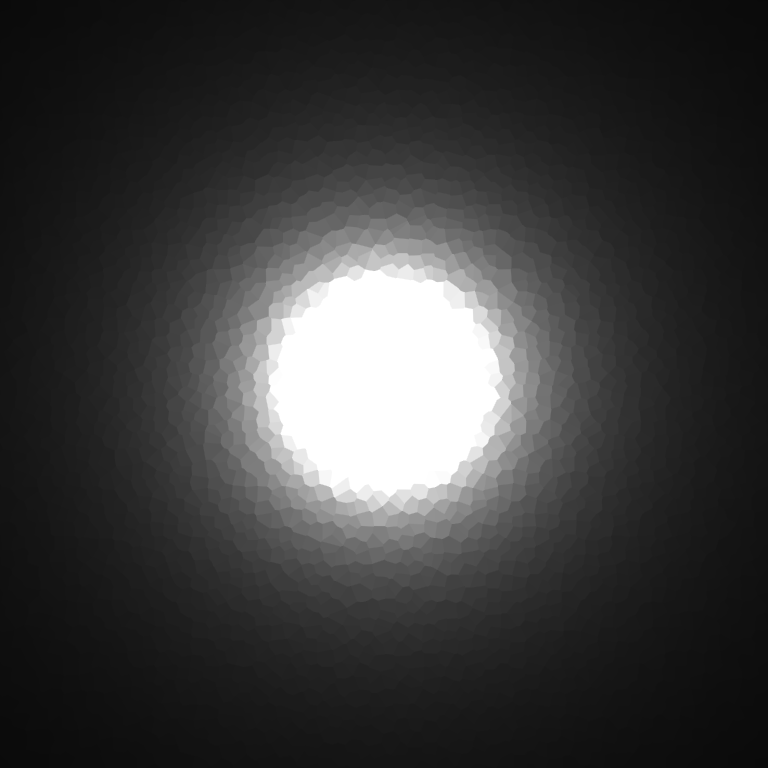
Reproduce this background procedurally as a three.js fragment shader.

```glsl
varying vec2 vUv;

const vec2 GLOW_CENTER = vec2(0.5, 0.501);
const float GLOW_STRENGTH = 0.0198;  // brightness at unit distance
const float CELLS = 60.0;            // cells across the canvas
const float JITTER = 0.9;            // 0 = square grid, 1 = fully scattered
const float SEAM_SOFTNESS = 0.05;    // in cell widths
const vec3 LIGHT_COLOR = vec3(1.0);

vec2 hash2(vec2 p) {
  vec2 q = vec2(dot(p, vec2(127.1, 311.7)), dot(p, vec2(269.5, 183.3)));
  return fract(sin(q) * 43758.5453);
}

// Inverse square falloff, clipped to white in the core
float glow(vec2 p) {
  vec2 d = p - GLOW_CENTER;
  return min(GLOW_STRENGTH / max(dot(d, d), 0.0001), 1.0);
}

vec2 cellSite(vec2 cell) {
  return cell + 0.5 + JITTER * (hash2(cell) - 0.5);
}

void main() {
  vec2 p = vUv * CELLS;
  vec2 base = floor(p);

  // Two nearest Voronoi sites
  vec2 nearest = vec2(0.0);
  vec2 second = vec2(0.0);
  float nearestDist = 100.0;
  float secondDist = 100.0;
  for (int y = -2; y <= 2; y++) {
    for (int x = -2; x <= 2; x++) {
      vec2 site = cellSite(base + vec2(float(x), float(y)));
      vec2 d = site - p;
      float dist = dot(d, d);
      if (dist < nearestDist) {
        second = nearest;
        secondDist = nearestDist;
        nearest = site;
        nearestDist = dist;
      } else if (dist < secondDist) {
        second = site;
        secondDist = dist;
      }
    }
  }

  // One flat shade per cell, blended across the seam
  float seam = (secondDist - nearestDist) / (2.0 * max(length(second - nearest), 0.001));
  float own = 0.5 + 0.5 * smoothstep(0.0, SEAM_SOFTNESS, seam);
  float shade = mix(glow(second / CELLS), glow(nearest / CELLS), own);

  gl_FragColor = vec4(LIGHT_COLOR * shade, 1.0);
}
```
